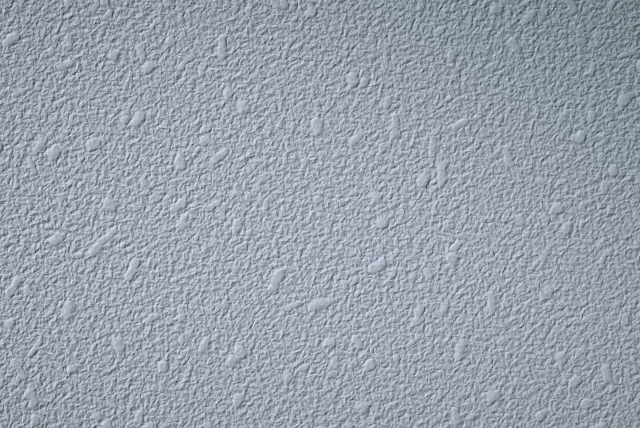
Reproduce this texture procedurally as a Shadertoy shader.

```glsl
// Rough painted plaster: a height field of fine gradient-noise grain with
// scattered smooth drips and blobs, shaded by its slope toward a raking light
// from the upper left, then tinted from grey-blue shadow to pale highlight.

const vec3 SHADOW_PAINT = vec3(0.40, 0.43, 0.465);
const vec3 LIGHT_PAINT = vec3(0.74, 0.765, 0.825);
const vec3 CORNER_TINT = vec3(-0.018, 0.008, -0.004);
const vec2 LIGHT_DIR = vec2(-0.77, 0.64);
const float SLOPE_STEP = 0.001;

vec3 hash3(vec2 cell, float seed) {
    vec3 q = fract(vec3(cell.xyx + seed) * vec3(0.1031, 0.1030, 0.0973));
    q += dot(q, q.yxz + 33.33);
    return fract((q.xxy + q.yzz) * q.zyx);
}

vec2 gradientAt(vec2 cell) {
    float angle = 6.28318 * hash3(cell, 7.3).x;
    return vec2(cos(angle), sin(angle));
}

// Gradient noise with quintic blending, about -0.7 to 0.7
float gradientNoise(vec2 p) {
    vec2 i = floor(p), f = fract(p);
    vec2 w = f * f * f * (f * (f * 6.0 - 15.0) + 10.0);
    vec2 e = vec2(1.0, 0.0);
    float a = dot(gradientAt(i), f);
    float b = dot(gradientAt(i + e.xy), f - e.xy);
    float c = dot(gradientAt(i + e.yx), f - e.yx);
    float d = dot(gradientAt(i + e.xx), f - e.xx);
    return mix(mix(a, b, w.x), mix(c, d, w.x), w.y);
}

vec2 rotate(vec2 p, float angle) {
    float c = cos(angle), s = sin(angle);
    return vec2(c * p.x - s * p.y, s * p.x + c * p.y);
}

// One turned noise octave whose slope follows the given steepness
float octave(vec2 p, float frequency, float steepness, float turn) {
    vec2 q = rotate(p, turn) * frequency + 10.0 * turn;
    return gradientNoise(q) * steepness / frequency;
}

float segmentDistance(vec2 p, vec2 halfAxis) {
    float t = clamp(dot(p, halfAxis) / dot(halfAxis, halfAxis), -1.0, 1.0);
    return length(p - t * halfAxis);
}

// Scattered rounded drips: x is height, y is coverage
vec2 drips(vec2 p, float frequency, float density, float seed) {
    vec2 q = p * frequency, home = floor(q), result = vec2(0.0);
    for (int y = -1; y <= 1; y++) {
        for (int x = -1; x <= 1; x++) {
            vec2 cell = home + vec2(x, y);
            vec3 place = hash3(cell, seed);
            vec3 form = hash3(cell, seed + 41.7);
            if (place.z > density) continue;
            float angle = mix(0.4, 2.2, form.x);
            float stretch = 0.02 + 0.32 * form.y * form.y;
            float radius = mix(0.12, 0.29, form.z) * (1.0 - 0.9 * stretch);
            vec2 halfAxis = stretch * vec2(cos(angle), sin(angle));
            float d = segmentDistance(q - cell - place.xy, halfAxis) / radius;
            float dome = smoothstep(0.0, 1.0, 1.0 - d * d);
            result = max(result, vec2(0.60 * dome * radius / frequency, dome));
        }
    }
    return result;
}

// Complete surface: x is height, y is coverage by smooth drips
vec2 plaster(vec2 p) {
    vec2 w = rotate(p, 0.5) * 50.0;
    vec2 q = p + 0.004 * vec2(gradientNoise(w), gradientNoise(w + 19.7));
    float grain = octave(q, 66.0, 0.50, 0.4) + octave(q, 118.0, 0.80, 1.1)
                + octave(q, 195.0, 0.58, 2.0);
    vec2 bigDrips = drips(q, 16.0, 0.42, 3.0);
    vec2 tinyDrips = drips(q, 35.0, 0.42, 88.0);
    float cover = max(bigDrips.y, 0.6 * tinyDrips.y);
    float height = grain * (1.0 - 0.75 * cover) + max(bigDrips.x, tinyDrips.x);
    return vec2(height, cover);
}

// Broad light falloff: darker at the edges, most of all at upper right
float roomLight(vec2 uv) {
    vec2 c = uv - vec2(0.45, 0.45);
    float edges = 0.55 * dot(c, c);
    float corner = smoothstep(0.55, 1.0, 0.5 * (uv.x + uv.y));
    return 0.12 - edges - 0.17 * corner;
}

void mainImage(out vec4 fragColor, in vec2 fragCoord) {
    vec2 uv = fragCoord / iResolution.xy;
    vec2 p = fragCoord / iResolution.y;

    // Slope facing the light
    vec2 offset = SLOPE_STEP * LIGHT_DIR;
    vec2 behind = plaster(p - offset), ahead = plaster(p + offset);
    float facing = (behind.x - ahead.x) / (2.0 * SLOPE_STEP);
    float cover = 0.5 * (behind.y + ahead.y);

    // Compress highlights, let shadows run deeper
    float relief = facing > 0.0 ? facing / (1.0 + 0.22 * facing) : facing;
    float contrast = mix(0.45, 0.36, uv.x);
    float tone = 0.60 + contrast * relief + 0.08 * cover + roomLight(uv);
    tone = clamp(tone, -0.35, 1.25);

    // Paint colour with a cooler, greener tint toward the upper right
    vec3 color = mix(SHADOW_PAINT, LIGHT_PAINT, tone);
    color += CORNER_TINT * smoothstep(0.6, 1.0, 0.5 * (uv.x + uv.y));
    fragColor = vec4(color, 1.0);
}
```
